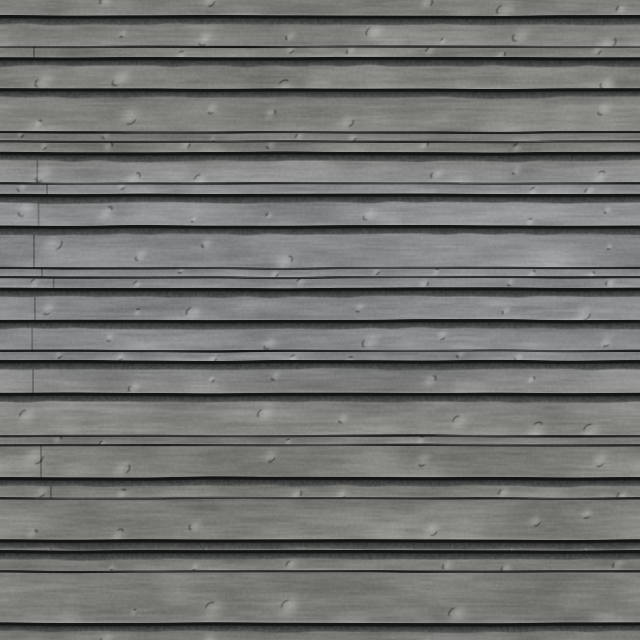
Give the GLSL for this texture, as a Shadertoy shader.

```glsl
// Weathered grey timber cladding: horizontal boards of uneven height.
// A sorted list of seams finds the board under each point; overlapping seams
// cast a dark band, and layered noise adds grain, bleached patches and knots.

#define SPAN 768.0          // canvas height in seam units
#define SEAM_COUNT 25
#define GAP_WIDTH 3.3       // black slit under an overlapping board
#define SHADOW_WIDTH 10.0   // slit plus the shaded band below it
#define GROOVE_WIDTH 0.8    // half width of a shallow seam
#define GRAIN 0.045
#define BLOTCH 0.10
#define KNOT_CELLS 8.0      // possible knots along each board
#define KNOT_CHANCE 0.6
#define JOINT_CHANCE 0.4

// Heights from the top edge; negative marks a shallow groove without shadow.
const float SEAMS[SEAM_COUNT] = float[SEAM_COUNT](
    19.0, -56.0, 69.0, 107.0, -159.0, -170.0, 183.0, -220.0, 233.0,
    271.0, -322.0, -333.0, 346.0, 384.0, -421.0, 433.0, 472.0, -523.0,
    -534.0, 573.0, -598.0, 648.0, 661.0, -686.0, 748.0);

const vec3 GAP_COLOR = vec3(0.075, 0.08, 0.08);
const vec3 SHADE_DARK = vec3(0.20, 0.205, 0.205);
const vec3 SHADE_LIGHT = vec3(0.31, 0.315, 0.315);
const vec3 WOOD_WARM = vec3(0.486, 0.486, 0.473);
const vec3 WOOD_COOL = vec3(0.520, 0.524, 0.530);

float hash(vec2 p) {
    vec3 q = fract(vec3(p.xyx) * 0.1031);
    q += dot(q, q.yzx + 33.33);
    return fract((q.x + q.y) * q.z);
}

// Value noise that repeats across the canvas.
float noise(vec2 uv, vec2 cells, float seed) {
    vec2 p = uv * cells, i = floor(p), f = fract(p);
    f = f * f * (3.0 - 2.0 * f);
    vec2 a = mod(i, cells) + seed, b = mod(i + 1.0, cells) + seed;
    return mix(mix(hash(a), hash(vec2(b.x, a.y)), f.x),
               mix(hash(vec2(a.x, b.y)), hash(b), f.x), f.y);
}

// Brightness change from the knots of one board: dark crescent, pale halo.
float knots(float x, float y, float top, float bottom, float board) {
    float cell = floor(x * KNOT_CELLS);
    vec2 key = vec2(cell + 3.0, board * 7.0 + 11.0);
    if (hash(key) > KNOT_CHANCE) return 0.0;
    float height = bottom - top;
    float radius = min(mix(1.5, 6.0, hash(key + 20.0)), 0.2 * height);
    vec2 center = vec2((cell + mix(0.25, 0.75, hash(key + 40.0))) / KNOT_CELLS * SPAN,
                       top + height * mix(0.3, 0.85, hash(key + 60.0)));
    vec2 q = vec2(x * SPAN, y) - center;
    q.x += 0.35 * q.y;
    float d = length(q);
    float angle = 6.2832 * hash(key + 80.0);
    float side = dot(q, vec2(cos(angle), sin(angle))) / max(d, 0.01);
    float ring = (d - radius) / 1.4;
    float crescent = exp(-ring * ring) * smoothstep(0.1, 0.9, side);
    vec2 h = q + radius * vec2(cos(angle), sin(angle));
    float halo = exp(-dot(h, h) / (3.0 * radius * radius + 2.0));
    return 0.10 * halo - 0.17 * crescent;
}

void mainImage(out vec4 fragColor, in vec2 fragCoord) {
    vec2 uv = fragCoord / iResolution.xy;
    float aa = SPAN / iResolution.y;
    float y = SPAN * (1.0 - uv.y) + 1.6 * (noise(uv, vec2(9.0, 12.0), 5.0) - 0.5);

    // Find the board; the last one wraps over the top edge.
    int id = SEAM_COUNT - 1;
    float top = abs(SEAMS[id]) - SPAN, bottom = SEAMS[0] + SPAN;
    for (int i = 0; i < SEAM_COUNT; i++) {
        float s = abs(SEAMS[i]);
        if (s <= y) { top = s; id = i; }
        else bottom = min(bottom, s);
    }
    if (y < SEAMS[0]) bottom = SEAMS[0];
    float board = float(id);
    bool deepTop = SEAMS[id] > 0.0;
    bool deepBottom = SEAMS[(id + 1) % SEAM_COUNT] > 0.0;
    float below = y - top, above = bottom - y;
    float faceTop = top + (deepTop ? SHADOW_WIDTH : 0.0);
    float faceHeight = bottom - faceTop;
    float along = clamp((y - faceTop) / faceHeight, 0.0, 1.0);

    // Wood face: cool middle, board tone, grain and bleached patches.
    float cool = smoothstep(170.0, 230.0, y) * (1.0 - smoothstep(400.0, 520.0, y));
    vec3 color = mix(WOOD_WARM, WOOD_COOL, cool);
    float tone = 0.035 * (hash(vec2(board, 17.0)) - 0.5);
    tone += 0.035 * (along - 0.35);
    tone -= 0.10 * (1.0 - smoothstep(4.0, 18.0, faceHeight)) * float(deepTop);
    tone += BLOTCH * (noise(uv, vec2(7.0, 22.0), board * 5.0) - 0.5);
    tone += 0.5 * BLOTCH * (noise(uv, vec2(22.0, 48.0), board * 3.0) - 0.5);
    float patchy = noise(uv, vec2(18.0, 30.0), 70.0 + board);
    tone += 0.06 * smoothstep(0.65, 0.95, patchy) * along;
    tone += GRAIN * (noise(uv, vec2(10.0, 210.0), 31.0) - 0.5);
    tone += GRAIN * (noise(uv, vec2(36.0, 340.0), 53.0) - 0.5);
    float speckle = noise(uv, vec2(300.0), 91.0) - 0.5;
    tone += 0.03 * speckle + knots(uv.x, y, faceTop, bottom, board);

    // Upright butt joint near the left end of some boards.
    float jointX = mix(0.045, 0.085, hash(vec2(board, 47.0)));
    float joint = 1.0 - smoothstep(0.5, 0.5 + aa, abs(uv.x - jointX) * SPAN);
    tone -= 0.13 * joint * step(hash(vec2(board, 29.0)), JOINT_CHANCE);

    // Pale worn lip along the lower edge.
    tone += 0.035 * exp(-above * above / 9.0);
    color += tone;

    // Grooves fade in and out; deep seams carry a slit and a shaded band.
    float edge = deepTop == deepBottom ? min(below, above) : (deepTop ? above : below);
    float groove = 1.0 - smoothstep(GROOVE_WIDTH, GROOVE_WIDTH + aa, edge);
    float wear = mix(0.4, 0.85, noise(uv, vec2(8.0, 40.0), 83.0));
    if (!deepTop || !deepBottom) color *= 1.0 - wear * groove;
    if (deepTop) {
        float ragged = SHADOW_WIDTH + 2.5 * (noise(uv, vec2(26.0, 20.0), 13.0) - 0.5);
        vec3 shade = mix(SHADE_DARK, SHADE_LIGHT, smoothstep(GAP_WIDTH, ragged, below));
        shade += 0.06 * speckle;
        color = mix(shade, color, smoothstep(ragged - 1.2, ragged + 1.5, below));
        color = mix(GAP_COLOR, color, smoothstep(GAP_WIDTH - aa, GAP_WIDTH + aa, below));
    }
    if (deepBottom) color = mix(GAP_COLOR, color, smoothstep(0.0, aa, above));
    fragColor = vec4(clamp(color, 0.0, 1.0), 1.0);
}
```
